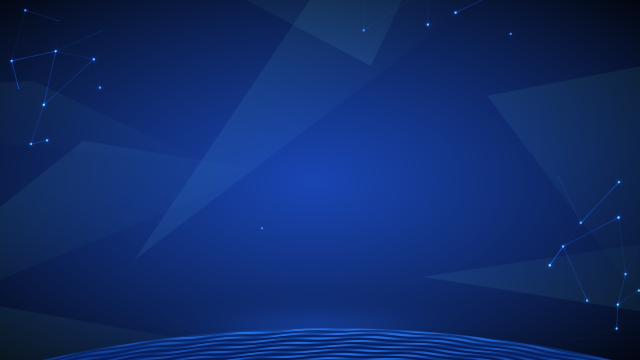
Give the GLSL for this background, as a WebGL 1 fragment shader.

```glsl
precision highp float;
// Deep blue backdrop with translucent shards, linked star nodes and a rippled horizon.

uniform vec2 u_resolution;

#define GLOW_CENTER vec2(0.868, 0.495)
#define GLOW_TINT vec3(0.138, 0.388, 1.0)
#define SHARD_TINT vec3(0.027, 0.056, 0.044)
#define LINK_COLOR vec3(0.04, 0.30, 0.85)
#define NODE_COLOR vec3(0.45, 0.75, 1.0)
#define WAVE_DARK vec3(0.02, 0.11, 0.36)
#define WAVE_BRIGHT vec3(0.13, 0.43, 0.88)
#define CELL 0.11
#define DOME_TOP vec2(0.91, 0.088)
#define DOME_RADIUS 3.6
#define WAVE_ROWS 85.0

float pixel; // size of one pixel in canvas heights

float hash(vec2 p) {
  return fract(sin(dot(p, vec2(127.1, 311.7))) * 43758.5);
}

// Signed distance from p to the line a-b
float lineSide(vec2 p, vec2 a, vec2 b) {
  vec2 d = normalize(b - a);
  return d.x * (p.y - a.y) - d.y * (p.x - a.x);
}

float segmentDistance(vec2 p, vec2 a, vec2 b) {
  vec2 d = b - a;
  return length(p - a - d * clamp(dot(p - a, d) / dot(d, d), 0.0, 1.0));
}

// Triangle whose strength runs from edge b-c to the corner a
float shard(vec2 p, vec2 a, vec2 b, vec2 c, float atCorner, float atEdge) {
  float turn = sign(lineSide(c, a, b));
  float inside = turn * min(turn * lineSide(p, a, b), turn * lineSide(p, c, a)) * turn;
  inside = min(inside, turn * lineSide(p, b, c));
  float weight = clamp(lineSide(p, b, c) / lineSide(a, b, c), 0.0, 1.0);
  return smoothstep(-pixel, pixel, inside) * mix(atEdge, atCorner, weight);
}

float shards(vec2 p) {
  float s = shard(p, vec2(1.372, 1.036), vec2(0.375, 0.280), vec2(0.885, 1.036), 0.0, 0.95);
  s += shard(p, vec2(1.030, 0.817), vec2(0.650, 1.018), vec2(1.125, 1.018), 1.1, 0.6);
  s += shard(p, vec2(1.80, 0.141), vec2(1.354, 0.734), vec2(1.80, 0.820), 0.0, 1.0);
  s += shard(p, vec2(1.80, 0.325), vec2(1.174, 0.231), vec2(1.80, 0.132), 0.4, 1.0);
  s += shard(p, vec2(0.567, 0.549), vec2(-1.243, 0.708), vec2(0.093, 0.775), 0.0, 0.75);
  s += shard(p, vec2(0.738, 0.525), vec2(-0.516, 0.012), vec2(0.231, 0.609), 0.0, 0.95);
  s += shard(p, vec2(0.486, 0.062), vec2(-0.02, 0.153), vec2(-0.02, -0.1), 0.5, 1.0);
  return s;
}

// Regions where the nodes gather
float cluster(vec2 p) {
  float r = length((p - vec2(0.15, 0.80)) / vec2(0.17, 0.24));
  r = min(r, length((p - vec2(1.23, 0.985)) / vec2(0.27, 0.11)));
  r = min(r, length((p - vec2(1.64, 0.30)) / vec2(0.16, 0.27)));
  return 1.0 - smoothstep(0.8, 1.15, r);
}

vec2 nodeAt(vec2 cell) {
  return CELL * (cell + 0.1 + 0.8 * vec2(hash(cell), hash(cell + 31.7)));
}

// Thin line between two nodes, dimmer in the middle
float link(vec2 p, vec2 cell, vec2 stepTo) {
  vec2 a = nodeAt(cell);
  vec2 b = nodeAt(cell + stepTo);
  float chance = hash(cell * 1.7 + stepTo * 9.3);
  float strength = smoothstep(0.4, 1.0, chance) * cluster(a) * cluster(b);
  float width = max(0.0016, 1.1 * pixel);
  float core = 1.0 - smoothstep(0.0, width, segmentDistance(p, a, b));
  float nearest = min(length(p - a), length(p - b));
  return core * strength * (0.5 + 0.5 * exp(-nearest / 0.02));
}

vec3 constellations(vec2 p) {
  vec3 light = vec3(0.0);
  vec2 home = floor(p / CELL);
  for (int j = -1; j <= 1; j++) {
    for (int i = -1; i <= 1; i++) {
      vec2 cell = home + vec2(float(i), float(j));
      vec2 node = nodeAt(cell);
      float gathered = cluster(node);
      float stray = 0.07 * smoothstep(0.3, 0.9, node.y);
      float present = step(hash(cell + 5.3), mix(stray, 0.9, gathered));
      float shine = present * mix(0.4, 0.6 + 0.4 * hash(cell + 8.1), gathered);
      float d = length(p - node);
      light += NODE_COLOR * shine * (1.0 - smoothstep(0.0008, 0.0024 + pixel, d));
      light += LINK_COLOR * shine * gathered * 0.25 * exp(-d * d / 0.00006);
      float links = link(p, cell, vec2(1.0, 0.0)) + link(p, cell, vec2(0.0, 1.0));
      light += LINK_COLOR * 0.55 * (links + link(p, cell, vec2(1.0)));
    }
  }
  return light;
}

// Curved ground lit by rows of layered sines
vec3 horizon(vec3 color, vec2 p) {
  float depth = DOME_RADIUS - length(p - DOME_TOP + vec2(0.0, DOME_RADIUS));
  vec2 halo = (p - vec2(0.88, 0.09)) / vec2(0.28, 0.05);
  color += vec3(0.02, 0.07, 0.17) * exp(-dot(halo, halo));
  float row = depth * WAVE_ROWS + 0.3 * sin(p.x * 7.0) + 0.15 * sin(p.x * 31.0 + depth * 60.0);
  float streak = smoothstep(0.1, 1.0, 0.5 + 0.5 * sin(6.2832 * row));
  streak *= 0.7 + 0.3 * sin(p.x * 38.0 + row * 2.4);
  float side = (p.x - 0.95) / 0.55;
  float lit = 0.2 + 0.8 * exp(-side * side);
  float rim = 0.5 * exp(-abs(depth) / 0.012);
  vec3 ground = mix(WAVE_DARK, WAVE_BRIGHT, clamp((streak + rim) * lit, 0.0, 1.0));
  return mix(color, ground, smoothstep(-pixel, pixel, depth));
}

void main() {
  pixel = 1.0 / u_resolution.y;
  vec2 p = (gl_FragCoord.xy - 0.5 * u_resolution) * pixel + vec2(0.889, 0.5);
  float r = length((p - GLOW_CENTER) / vec2(0.889, 0.5));
  vec3 color = GLOW_TINT * max(0.70 - 0.34 * r - 0.075 * r * r, 0.04);
  color += SHARD_TINT * shards(p);
  color += constellations(p);
  gl_FragColor = vec4(horizon(color, p), 1.0);
}
```
